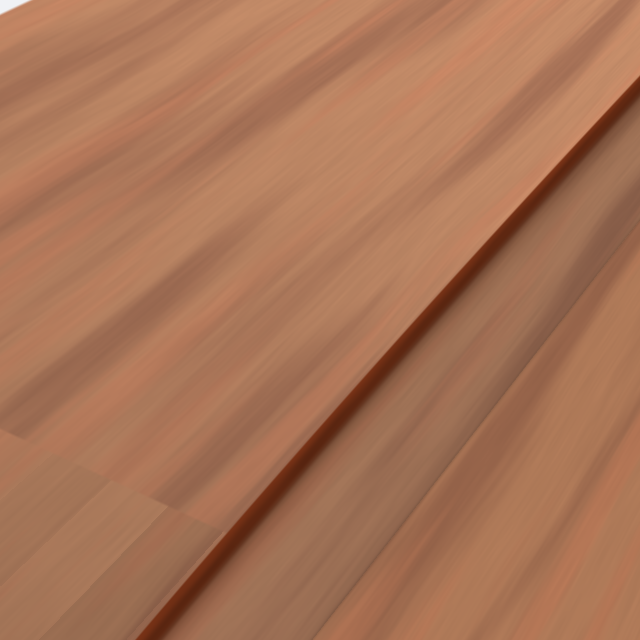
Reproduce this texture procedurally as a Shadertoy shader.

```glsl
const vec2 VANISHING = vec2(1.9, 1.9);
const vec3 TAN = vec3(0.695, 0.495, 0.370);
const vec3 MAUVE = vec3(0.595, 0.405, 0.310);
const vec3 ROSE = vec3(0.725, 0.475, 0.355);
const vec3 SIDE = vec3(0.385, 0.160, 0.070);
const vec3 BACKDROP = vec3(0.94, 0.95, 0.96);

float hash(vec2 p) {
    p = fract(p * vec2(0.1031, 0.1137));
    p += dot(p, p.yx + 33.33);
    return fract((p.x + p.y) * p.x * 37.7);
}

float noise(vec2 p) {
    vec2 i = floor(p), f = fract(p);
    f = f * f * (3.0 - 2.0 * f);
    float low = mix(hash(i), hash(i + vec2(1, 0)), f.x);
    float high = mix(hash(i + vec2(0, 1)), hash(i + vec2(1, 1)), f.x);
    return mix(low, high, f.y);
}

float fbm(vec2 p) {
    float sum = 0.0, weight = 0.5;
    for (int i = 0; i < 4; i++) {
        sum += weight * noise(p);
        p = p * vec2(2.1, 1.8) + 17.3;
        weight *= 0.5;
    }
    return sum / 0.9375;
}

// x: angle across the grain, y: distance along it
vec2 grainSpace(vec2 p) {
    vec2 d = VANISHING - p;
    return vec2(atan(d.x, d.y), log(length(d)));
}

vec3 wood(vec2 g, float seed) {
    vec2 q = g + vec2(0.006 * noise(g * vec2(12.0, 9.0) + seed), 0.0);
    float bands = fbm(q * vec2(34.0, 2.6) + seed);
    float blush = fbm(q * vec2(48.0, 3.4) + seed + 41.0);
    float fibre = noise(q * vec2(330.0, 22.0) + seed);
    float pores = noise(q * vec2(650.0, 50.0) + seed);
    vec3 c = mix(TAN, MAUVE, smoothstep(0.42, 0.78, bands));
    c = mix(c, ROSE, 0.7 * smoothstep(0.48, 0.75, blush));
    return c * (1.0 + 0.035 * (fibre - 0.5) + 0.025 * (pores - 0.5));
}

float edgeX(float y) {
    return 0.211 + y * (0.85 + 0.05 * y);
}

vec3 upperBoard(vec2 p, vec2 g) {
    vec3 c = wood(g, 5.0);

    // Butt joint with darker strips in front of it
    float joint = 0.33 - 0.46 * p.x - p.y;
    float strip = floor(g.x * 26.0);
    float tone = mix(0.90, 1.0, hash(vec2(strip, 7.0)));
    vec3 front = wood(g, 23.0 + strip * 0.07) * tone;
    c = mix(c, front, smoothstep(-0.003, 0.003, joint));

    // Light falls off toward the lower left
    float light = dot(p, vec2(0.05, 0.14)) + 0.93;
    return c * light;
}

vec3 lowerBoard(vec2 p, vec2 g, float gap, float sideWidth) {
    float seam = p.x - 0.488 - 0.78 * p.y;
    vec3 nearStrip = wood(g, 61.0) * vec3(0.92, 0.93, 0.94);
    vec3 farStrip = wood(g, 83.0) * vec3(0.985, 0.96, 0.93);
    vec3 c = mix(nearStrip, farStrip, smoothstep(-0.002, 0.002, seam));
    c *= 1.0 - 0.10 * exp(-pow(seam / 0.0035, 2.0));
    c *= 1.0 - 0.06 * exp(-abs(seam) / 0.03) * step(seam, 0.0);

    // Contact shadow below the step
    float depth = max(gap - sideWidth, 0.0);
    c *= mix(vec3(1.0), vec3(0.66, 0.56, 0.50), exp(-depth / 0.022));
    return c;
}

vec3 sideFace(float gap, float sideWidth, vec2 g) {
    float t = clamp(gap / sideWidth, 0.0, 1.0);
    vec3 c = mix(SIDE * 1.22, SIDE * 0.92, smoothstep(0.0, 0.65, t));
    return c * (0.96 + 0.08 * noise(g * vec2(300.0, 30.0)));
}

void mainImage(out vec4 fragColor, in vec2 fragCoord) {
    vec2 p = fragCoord / iResolution.xy;
    vec2 g = grainSpace(p);
    float gap = p.x - edgeX(p.y);
    float sideWidth = mix(0.040, 0.027, p.y);

    // Raised board, its side and the board below
    vec3 top = upperBoard(p, g);
    top *= 1.0 + 0.05 * exp(-abs(gap + 0.006) / 0.006);
    vec3 side = sideFace(gap, sideWidth, g);
    vec3 bottom = lowerBoard(p, g, gap, sideWidth);
    float floorMask = smoothstep(sideWidth - 0.010, sideWidth + 0.008, gap);
    vec3 color = mix(side, bottom, floorMask);
    color = mix(top, color, smoothstep(-0.002, 0.003, gap));

    // Open backdrop past the far corner
    float corner = p.y - 0.977 - 0.47 * p.x;
    color = mix(color, BACKDROP, smoothstep(-0.003, 0.003, corner));
    fragColor = vec4(color, 1.0);
}
```
